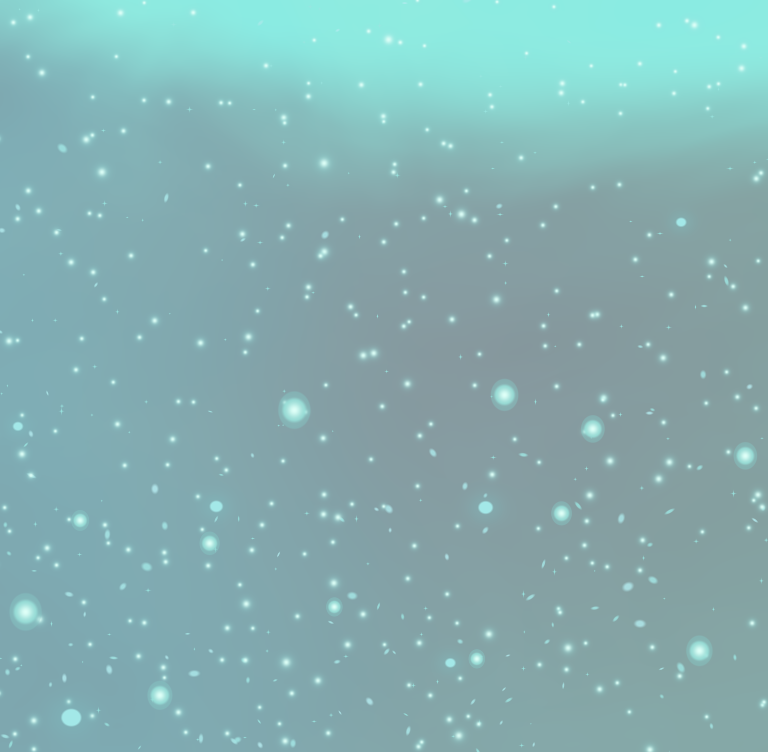
Give the GLSL for this texture, as a Shadertoy shader.

```glsl
vec4 hash4(vec2 p) {
    vec4 q = fract(p.xyxy * vec4(0.1031, 0.1030, 0.0973, 0.1099));
    q += dot(q, q.wzxy + 33.33);
    return fract((q.xxyz + q.yzzw) * q.zywx);
}

// Layered, rotated sines that bend each other into soft clouds
float clouds(vec2 p) {
    float sum = 0.0, amp = 0.5;
    for (int i = 0; i < 6; i++) {
        p = mat2(0.8, 0.6, -0.6, 0.8) * p * 1.65 + 0.7 * sin(p.yx * 1.3) + 1.7;
        sum += amp * sin(p.x) * cos(p.y);
        amp *= 0.55;
    }
    return sum;
}

// Offset from the one random object in this cell of a turned grid
vec2 scatter(vec2 p, float cells, float seed, out vec4 rnd) {
    float c = cos(seed), s = sin(seed);
    mat2 turn = mat2(c, s, -s, c);
    vec2 q = turn * p * cells + seed * 3.7;
    rnd = hash4(floor(q) + 100.0 + floor(seed * 29.0));
    return (fract(q) - 0.22 - 0.56 * rnd.xy) * turn / cells;
}

vec3 nebula(vec2 p) {
    float broad = clouds(p * 2.3 + 0.4);
    float fine = clouds(p * vec2(5.0, 7.0) + 3.0);
    vec3 col = mix(vec3(0.515, 0.655, 0.67), vec3(0.52, 0.655, 0.65), smoothstep(0.3, 1.0, p.x));

    // Grey heart and blue mist on the left
    vec2 heart = (p - vec2(0.63, 0.5)) / vec2(0.34, 0.3);
    col = mix(col, vec3(0.525, 0.585, 0.61), 0.85 * exp(-dot(heart, heart)));
    float mist = smoothstep(0.65, 0.0, p.x + 0.35 * broad + 0.12 * fine);
    col = mix(col, vec3(0.48, 0.69, 0.735), 0.55 * mist);
    col += vec3(0.004, 0.025, 0.025) * (broad + 0.6 * fine);

    // Turquoise veil along the top
    vec2 gap = (p - vec2(0.25, 0.85)) / vec2(0.17, 0.09);
    float height = p.y + 0.09 * broad + 0.025 * fine - 0.09 * exp(-dot(gap, gap));
    height += 0.04 * smoothstep(0.5, 0.95, p.x) - 0.09 * smoothstep(0.2, 0.0, p.x);
    vec3 veil = vec3(0.555, 0.92, 0.88) + vec3(0.02, 0.0, -0.01) * fine;
    return mix(col, veil, smoothstep(0.73, 0.99, height));
}

void mainImage(out vec4 fragColor, in vec2 fragCoord) {
    vec2 p = fragCoord / iResolution.y;
    float px = 1.0 / iResolution.y;
    vec3 col = nebula(p);
    vec3 white = vec3(0.87, 1.0, 0.97), aqua = vec3(0.60, 0.90, 0.88);
    vec4 rnd;

    // Faint four-pointed sparkles
    for (float i = 0.0; i < 2.0; i++) {
        vec2 d = abs(scatter(p, 11.0 + 5.0 * i, 0.4 + i, rnd));
        float size = mix(0.004, 0.008, rnd.z);
        float star = smoothstep(1.0, 0.3, (sqrt(d.x) + sqrt(d.y)) / sqrt(size));
        col = mix(col, aqua, 0.9 * star * step(rnd.w, 0.4));
    }

    // Tilted galaxies, denser towards the bottom
    for (float i = 0.0; i < 3.0; i++) {
        vec2 d = scatter(p, 9.0 + 5.0 * i, 2.3 + i * 0.7, rnd);
        float present = step(rnd.w, mix(0.38, 0.08, smoothstep(0.05, 0.6, p.y - d.y)));
        float angle = 6.283 * fract(rnd.z * 37.0);
        d = vec2(dot(d, vec2(cos(angle), sin(angle))), dot(d, vec2(-sin(angle), cos(angle))));
        float size = mix(0.003, 0.0085, rnd.z * rnd.z);
        d.y /= mix(0.3, 0.8, fract(rnd.z * 91.0));
        float body = smoothstep(size + px, size * 0.55 - px, length(d));
        vec3 tint = mix(aqua, vec3(0.72, 0.93, 0.95), fract(rnd.z * 13.0));
        col = mix(col, tint, 0.8 * body * present);
    }

    // Small glowing stars in three sizes
    for (float i = 0.0; i < 3.0; i++) {
        float d = length(scatter(p, 9.0 + 5.5 * i, 0.9 + i * 1.3, rnd));
        float size = mix(0.0022, 0.0052 - 0.0011 * i, rnd.z * rnd.z);
        float present = step(rnd.w, 0.62 - 0.14 * i);
        col = mix(col, aqua, 0.45 * present * exp(-d * d / (size * size * 4.0)));
        col = mix(col, white, 0.95 * present * exp(-d * d / (size * size)));
    }

    // Plain pale discs with a wide haze
    vec2 d = scatter(p, 4.5, 5.1, rnd);
    float size = mix(0.006, 0.0135, rnd.z);
    float present = step(rnd.w, 0.38) * step(p.y - d.y, 0.72);
    float r = length(d * vec2(0.93, 1.06));
    col = mix(col, vec3(0.50, 0.76, 0.77), 0.35 * present * exp(-r * r / (size * size * 6.0)));
    col = mix(col, vec3(0.64, 0.91, 0.91), present * smoothstep(size + 0.0015, size - 0.002, r));

    // Large stars inside oval halos
    d = scatter(p, 5.0, 3.6, rnd);
    size = mix(0.011, 0.022, rnd.z * rnd.z);
    present = step(rnd.w, 0.75) * step(p.y - d.y, 0.54);
    r = length(d * vec2(1.0, 0.86)) / size;
    float core = length(d) / size;
    col = mix(col, vec3(0.52, 0.78, 0.77), 0.45 * present * smoothstep(1.06, 0.94, r));
    col = mix(col, vec3(0.56, 0.87, 0.84), 0.8 * present * smoothstep(0.85, 0.6, core));
    col = mix(col, white, present * exp(-core * core * 5.0));

    fragColor = vec4(col, 1.0);
}
```
